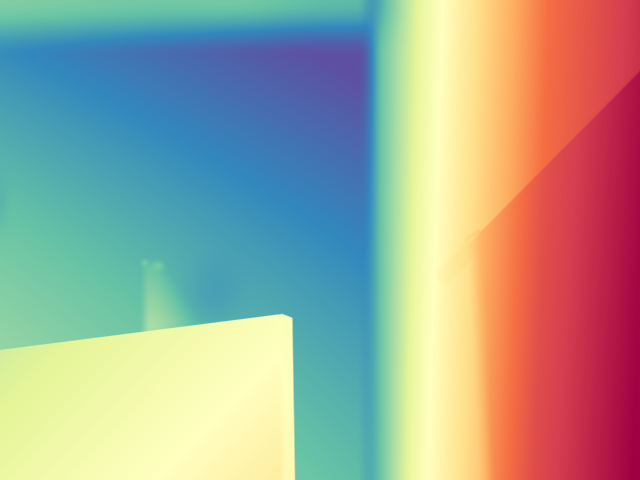
Give the GLSL for this texture map, as a WebGL 1 fragment shader.

```glsl
precision highp float;
// Depth map of a room corner: far wall, near side wall and a slanted board, in spectral colours.
uniform vec2 u_resolution;

// Adds the next palette colour once the scaled depth passes its stop.
vec3 stop(vec3 base, vec3 next, float s, float k) {
  return mix(base, next, clamp(s - k, 0.0, 1.0));
}

// Far is violet, middle is pale yellow, near is crimson.
vec3 spectral(float depth) {
  float s = clamp(depth, 0.0, 1.0) * 10.0;
  vec3 c = vec3(0.369, 0.310, 0.635);
  c = stop(c, vec3(0.196, 0.533, 0.741), s, 0.0);
  c = stop(c, vec3(0.400, 0.761, 0.647), s, 1.0);
  c = stop(c, vec3(0.671, 0.867, 0.643), s, 2.0);
  c = stop(c, vec3(0.902, 0.961, 0.596), s, 3.0);
  c = stop(c, vec3(1.000, 1.000, 0.749), s, 4.0);
  c = stop(c, vec3(0.996, 0.878, 0.545), s, 5.0);
  c = stop(c, vec3(0.992, 0.682, 0.380), s, 6.0);
  c = stop(c, vec3(0.957, 0.427, 0.263), s, 7.0);
  c = stop(c, vec3(0.835, 0.243, 0.310), s, 8.0);
  return stop(c, vec3(0.620, 0.004, 0.259), s, 9.0);
}

float ramp(float a, float b, float x) {
  return clamp((x - a) / (b - a), 0.0, 1.0);
}

// One inside the edge, zero past it, with a soft border.
float inside(float edge, float soft, float x) {
  return 1.0 - smoothstep(edge - soft, edge + soft, x);
}

float glow(vec2 p, vec2 center, vec2 size) {
  vec2 d = (p - center) / size;
  return exp(-dot(d, d));
}

float capsule(vec2 p, vec2 a, vec2 b, float radius) {
  vec2 aspect = vec2(1.333, 1.0);
  vec2 pa = (p - a) * aspect;
  vec2 ba = (b - a) * aspect;
  return length(pa - ba * ramp(0.0, dot(ba, ba), dot(pa, ba))) - radius;
}

// Faint standing shape that widens toward its foot.
float plume(vec2 p) {
  float h = ramp(0.45, 0.33, p.y);
  float left = smoothstep(0.217, 0.235, p.x);
  float right = 1.0 - smoothstep(0.235, mix(0.262, 0.322, h), p.x);
  return left * right * inside(0.45, 0.012, p.y) * (0.025 + 0.065 * h);
}

float farWall(vec2 p) {
  float t = ramp(0.896, 0.0, p.y);
  float wall = 0.105 - 0.221 * p.x + 0.29 * t - 0.08 * t * t;
  wall = max(wall, 0.0) + plume(p);
  wall -= 0.03 * glow(p, vec2(0.33, 0.38), vec2(0.045, 0.07));
  wall -= 0.02 * glow(p, vec2(0.0, 0.57), vec2(0.012, 0.06));
  wall += 0.04 * glow(p, vec2(0.226, 0.453), vec2(0.005, 0.007));
  wall += 0.04 * glow(p, vec2(0.248, 0.447), vec2(0.008, 0.009));
  float ceiling = mix(0.24, 0.185, ramp(0.0, 0.55, p.x));
  ceiling += 0.015 * glow(p, vec2(0.37, 1.0), vec2(0.08, 0.08));
  return mix(wall, ceiling, smoothstep(0.88, 1.0, p.y));
}

float sideWall(vec2 p) {
  // The pale crest leans right toward the top.
  float lean = 0.012 * (2.0 * p.y - 1.0) * smoothstep(0.58, 0.68, p.x);
  float bend = 0.012 * smoothstep(0.88, 1.0, p.y) * inside(0.62, 0.04, p.x);
  float x = p.x - lean - bend;
  float depth = 0.07 + 0.36 * ramp(0.560, 0.651, x) + 0.07 * ramp(0.651, 0.680, x);
  depth += 0.30 * ramp(0.680, 0.846, x) + 0.13 * ramp(0.846, 1.0, x);

  // Nearer panel below the diagonal.
  float diagonal = 0.852 + 1.345 * (p.x - 1.0);
  float panelLeft = mix(0.759, 0.738, ramp(0.0, 0.5, p.y));
  float panel = inside(diagonal, 0.005, p.y) * smoothstep(panelLeft - 0.012, panelLeft + 0.018, p.x);
  depth += panel * (0.05 + 0.02 * (1.0 - p.y));

  // Brace and knob at the panel's corner.
  float brace = capsule(p, vec2(0.695, 0.425), vec2(0.735, 0.482), 0.017);
  float knob = capsule(p, vec2(0.729, 0.503), vec2(0.748, 0.518), 0.004);
  depth += (1.0 - panel) * (0.015 * inside(0.0, 0.006, brace) + 0.025 * inside(0.0, 0.004, knob));
  return depth;
}

float boardDepth(vec2 p) {
  float front = 0.37 + 0.295 * p.x + 0.07 * ramp(0.32, 0.0, p.y) - 0.012;
  return mix(front, 0.485 + 0.04 * ramp(0.3, 0.0, p.y), smoothstep(0.435, 0.447, p.x));
}

float boardMask(vec2 p, float soft) {
  float top = min(0.271 + 0.170 * p.x, 0.346 - 0.5 * (p.x - 0.441));
  float right = mix(0.461, 0.457, ramp(0.0, 0.33, p.y));
  return inside(top, soft, p.y) * inside(right, soft, p.x);
}

void main() {
  vec2 p = gl_FragCoord.xy / u_resolution;
  float soft = 0.8 / u_resolution.y;
  float corner = smoothstep(0.557, 0.598, p.x);
  vec3 room = spectral(mix(farWall(p), sideWall(p), corner));
  vec3 color = mix(room, spectral(boardDepth(p)), boardMask(p, soft));
  gl_FragColor = vec4(color, 1.0);
}
```
